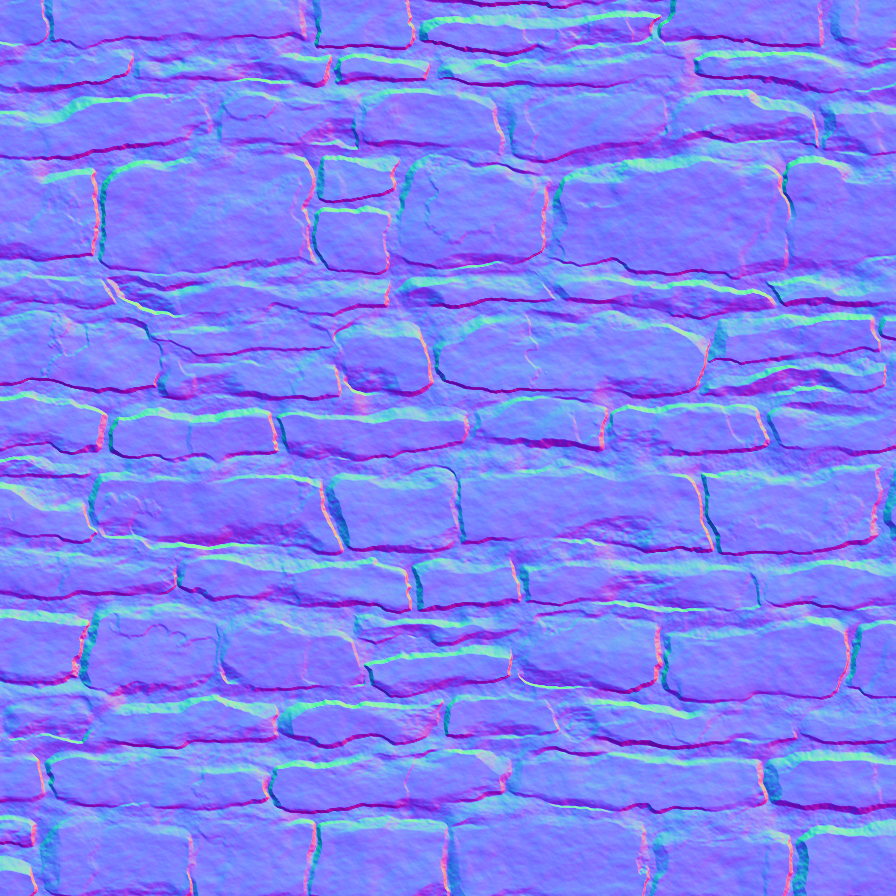
This texture map is drawn by a WebGL 2 fragment shader. Its source:

```glsl
#version 300 es
precision highp float;
// Tangent-space normal map of a rough, coursed stone wall.
// Jittered rows are cut into slanted stones; each gets a thin broken rim and a
// chipped face, and the normal comes from central differences of the height.

uniform vec2 u_resolution;
out vec4 fragColor;

float hash(vec2 p) {
    return fract(sin(dot(p, vec2(127.1, 311.7))) * 43758.5);
}

float noise(vec2 p) {
    vec2 i = floor(p), f = fract(p);
    f = f * f * f * (f * (f * 6.0 - 15.0) + 10.0);
    return mix(mix(hash(i), hash(i + vec2(1, 0)), f.x),
               mix(hash(i + vec2(0, 1)), hash(i + vec2(1, 1)), f.x), f.y);
}

// Each octave halves in height and doubles in frequency, so slopes stay even.
float fbm(vec2 p) {
    float sum = 0.0, amp = 0.5;
    for (int k = 0; k < 5; k++) {
        sum += amp * (noise(p) - 0.5);
        p = mat2(1.8, 0.7, -0.7, 1.8) * p + 7.3;
        amp *= 0.5;
    }
    return sum;
}

float rowEdge(float i) {
    return i + 0.66 * (hash(vec2(i, 3.0)) - 0.5);
}

// Joint between two stones; v runs up the row and slants the joint.
float jointEdge(float i, float row, float v) {
    vec2 id = vec2(i, row);
    return i + 0.7 * (hash(id + 11.0) - 0.5) + 0.2 * (hash(id + 23.0) - 0.5) * (v - 0.5);
}

// Soft ramp that is zero below d = 0 and tends to slope one.
float softRamp(float d) {
    d = max(d, 0.0);
    return d * d / (d + 0.008);
}

float wallHeight(vec2 p) {
    // Wavy courses with ragged outlines
    vec2 q = p;
    q.y += 0.022 * (noise(p * vec2(5.0, 6.0)) - 0.5) + 0.024 * fbm(p * vec2(22.0, 28.0) + 5.0);
    q.x += 0.016 * (noise(p * vec2(6.0, 16.0) + 40.0) - 0.5) + 0.024 * fbm(p * 30.0 + 90.0);

    // Row
    float rows = 12.5, s = q.y * rows, row = floor(s);
    if (s < rowEdge(row)) row -= 1.0;
    else if (s > rowEdge(row + 1.0)) row += 1.0;
    float low = rowEdge(row) / rows, high = rowEdge(row + 1.0) / rows;
    float v = (q.y - low) / (high - low);

    // Stone within the row
    float count = 3.9 + 2.0 * hash(vec2(row, 51.0));
    float c = q.x * count + 5.0 * hash(vec2(row, 67.0)), col = floor(c);
    if (c < jointEdge(col, row, v)) col -= 1.0;
    else if (c > jointEdge(col + 1.0, row, v)) col += 1.0;
    float west = jointEdge(col, row, v), east = jointEdge(col + 1.0, row, v);
    vec2 id = vec2(col, row);

    // Some tall cells hold two flat stones
    if (high - low > 0.08 && hash(id + 31.0) < 0.2) {
        float cut = mix(low, high, 0.4 + 0.25 * hash(id + 37.0));
        if (q.y < cut) high = cut;
        else { low = cut; id += 100.0; }
    }
    float tall = high - low;
    vec2 local = vec2((c - west) / (east - west), (q.y - low) / tall) * 2.0 - 1.0;

    // Inset distances to the four sides: curved ends, tilted and uneven beds
    float bow = 0.2 * tall * pow(abs(local.x), 6.0);
    float left = (c - west) / count - 0.005 * hash(id + 1.0);
    float right = (east - c) / count - 0.005 * hash(id + 2.0);
    float bottom = q.y - low - bow * hash(id + 4.0) - 0.07 * tall * pow(hash(id + 3.0), 2.0)
                 - 0.003 * (1.0 + local.x * (hash(id + 5.0) * 2.0 - 1.0));
    float top = high - q.y - bow * hash(id + 6.0) - 0.13 * tall * pow(hash(id + 10.0), 2.0)
              - 0.004 * (1.0 + local.x * (hash(id + 7.0) * 2.0 - 1.0));

    // Thin rims; wear widens each side in places
    float wear = pow(noise(p * vec2(16.0, 24.0) + 17.0), 2.0);
    float wearLow = pow(noise(p * vec2(18.0, 20.0) + 27.0), 3.0);
    float sideX = max(1.0 - left / mix(0.003, 0.018, wear),
                      1.0 - right / mix(0.002, 0.009, wearLow));
    float sideY = max(1.0 - bottom / mix(0.0019, 0.009, wearLow),
                      1.0 - top / mix(0.003, 0.022, wear));
    float mask = 1.0 - min(1.0, length(max(vec2(sideX, sideY), 0.0)));

    // Face: gentle bulge, tilt and grain
    vec2 g = p + id * 0.37;
    vec2 tilt = vec2(hash(id + 8.0), hash(id + 9.0)) - 0.5;
    float face = 0.0092 + 0.005 * dot(local, tilt);
    face -= 0.02 * pow(local.y, 4.0) * tall;
    face += 0.0125 * fbm(g * vec2(9.0, 14.0)) + 0.0018 * fbm(g * vec2(55.0, 75.0));

    // Low broken steps, then chipped rims that break off along the beds
    float flake = noise(g * vec2(8.0, 6.0) + 0.8 * fbm(g * 24.0) + 3.0);
    face += 0.0016 * smoothstep(0.44, 0.54, flake);
    float ragged = 0.04 * fbm(g * vec2(16.0, 34.0) + 30.0);
    float chipLow = 0.03 * smoothstep(0.4, 0.95, noise(g * vec2(9.0, 5.0) + 60.0));
    float chipHigh = 0.022 * smoothstep(0.2, 0.9, noise(g * vec2(9.0, 6.0) + 80.0));
    face -= 0.55 * softRamp(chipLow - bottom + ragged);
    face -= 0.45 * softRamp(chipHigh - top + ragged);

    // Gritty mortar, filled flush with the stones in places
    float mortar = 0.0085 * smoothstep(0.35, 0.8, noise(p * vec2(11.0, 15.0) + 70.0));
    mortar += 0.012 * fbm(p * vec2(26.0, 36.0)) - 0.001;
    return mix(mortar, face, mask);
}

void main() {
    vec2 p = gl_FragCoord.xy / u_resolution;
    vec2 e = vec2(0.001, 0.0);
    vec2 slope = vec2(wallHeight(p + e.xy) - wallHeight(p - e.xy),
                      wallHeight(p + e.yx) - wallHeight(p - e.yx)) / (2.0 * e.x);
    vec3 normal = normalize(vec3(-slope, 1.0));
    fragColor = vec4(normal * 0.5 + 0.5, 1.0);
}
```
